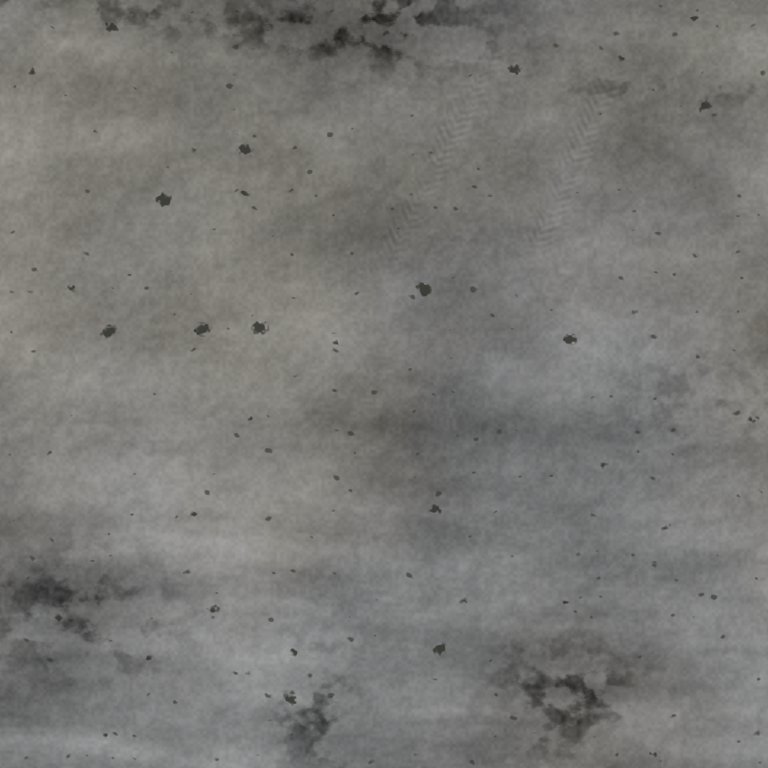
This texture is drawn by a WebGL 1 fragment shader. Its source:

```glsl
precision highp float;
// Weathered grey concrete with soft mottling, level streaks, dark stains, pits and faint tread prints.

uniform vec2 u_resolution;

const vec3 WARM_GREY = vec3(0.494, 0.484, 0.460);
const vec3 COOL_GREY = vec3(0.484, 0.486, 0.489);
const vec3 PIT_COLOR = vec3(0.20, 0.205, 0.18);
const float CLOUD_CONTRAST = 0.27;
const float STREAK_CONTRAST = 0.25;
const float GRAIN_CONTRAST = 0.045;
const float RELIEF_CONTRAST = 0.055;
const float STAIN_DEPTH = 0.25;
const float TREAD_DEPTH = 0.035;

float hash(vec2 p) {
  vec3 q = fract(vec3(p.xyx) * 0.1031);
  q += dot(q, q.yzx + 33.33);
  return fract((q.x + q.y) * q.z);
}

float noise(vec2 p) {
  vec2 i = floor(p);
  vec2 f = fract(p);
  f = f * f * (3.0 - 2.0 * f);
  float low = mix(hash(i), hash(i + vec2(1.0, 0.0)), f.x);
  float high = mix(hash(i + vec2(0.0, 1.0)), hash(i + vec2(1.0, 1.0)), f.x);
  return mix(low, high, f.y);
}

float fbm(vec2 p) {
  float sum = 0.0;
  float gain = 0.5;
  for (int i = 0; i < 5; i++) {
    sum += gain * noise(p);
    p = mat2(1.6, 1.2, -1.2, 1.6) * p + 17.3;
    gain *= 0.5;
  }
  return sum / 0.97;
}

// Streaks keep their direction, so their octaves are not rotated.
float streaks(vec2 p) {
  float sum = 0.0;
  float gain = 0.5;
  for (int i = 0; i < 4; i++) {
    sum += gain * noise(p);
    p = p * vec2(2.3, 1.9) + 41.7;
    gain *= 0.55;
  }
  return sum / 1.01;
}

// Soft elliptical region in which a stain may grow.
float patchMask(vec2 p, vec2 center, vec2 radius) {
  vec2 d = (p - center) / radius;
  return exp(-dot(d, d));
}

// Chevron print running from a to b.
float tread(vec2 p, vec2 a, vec2 b) {
  vec2 axis = normalize(b - a);
  float along = dot(p - a, axis);
  float across = dot(p - a, vec2(-axis.y, axis.x));
  float len = length(b - a);
  float mask = smoothstep(0.0, 0.05, along) * (1.0 - smoothstep(len - 0.1, len, along));
  mask *= 1.0 - smoothstep(0.012, 0.024, abs(across));
  float ribs = sin((along + 0.8 * abs(across)) * 560.0);
  return mask * (0.6 * ribs + across * 25.0) * smoothstep(0.25, 0.6, noise(p * 45.0));
}

// Scattered irregular pits, one candidate per cell.
float pits(vec2 p, float cells, float density, float seed, float pixel) {
  vec2 q = p * cells;
  vec2 id = floor(q) + seed;
  vec2 center = 0.25 + 0.5 * vec2(hash(id + 3.1), hash(id + 7.7));
  vec2 d = fract(q) - center;
  d.y = d.y * 1.4 + d.x * (hash(id + 5.3) - 0.5);
  float radius = mix(0.05, 0.17, pow(hash(id + 9.2), 3.0));
  float dist = length(d) + 0.13 * (noise(p * 260.0 + seed) - 0.5);
  float edge = 0.03 + pixel * cells;
  return step(hash(id), density) * (1.0 - smoothstep(radius - edge, radius + edge, dist));
}

void main() {
  vec2 p = gl_FragCoord.xy / u_resolution;
  float pixel = 1.0 / min(u_resolution.x, u_resolution.y);

  // Broad mottling and level streaks, stronger toward the bottom
  float cloud = fbm(p * vec2(3.5, 5.0) + 4.0) - 0.5;
  float blotch = fbm(p * vec2(12.0, 16.0) + 31.0) - 0.5;
  vec2 bent = p + vec2(0.0, 0.035 * noise(p * vec2(3.0, 4.0)) + 0.025 * p.x);
  float streak = streaks(bent * vec2(2.0, 26.0) + 9.0) - 0.5;
  float low = 1.0 - smoothstep(0.2, 0.5, p.y);
  float tone = CLOUD_CONTRAST * cloud + 0.14 * blotch;
  tone += STREAK_CONTRAST * streak * mix(0.25, 0.8, low);

  // Fine grain and raking light over small bumps
  float grain = noise(p * 240.0) + 0.6 * noise(p * 110.0 + 8.0) - 0.8;
  vec2 lift = vec2(0.003, -0.003);
  float relief = fbm((p + lift) * 62.0) - fbm((p - lift) * 62.0);
  tone += GRAIN_CONTRAST * grain + RELIEF_CONTRAST * relief;

  // Dark stains: a sloping upper band and clusters near the floor
  float band = patchMask(p, vec2(0.5, 0.975), vec2(0.13, 0.06));
  band += 0.65 * patchMask(p, vec2(0.15, 1.0 - 0.1 * p.x), vec2(0.4, 0.028));
  band += 0.5 * patchMask(p, vec2(0.9, 0.885), vec2(0.2, 0.022));
  float clusters = patchMask(p, vec2(0.74, 0.09), vec2(0.09, 0.07));
  clusters += 0.85 * patchMask(p, vec2(0.41, 0.07), vec2(0.05, 0.09));
  clusters += 0.75 * patchMask(p, vec2(0.1, 0.2), vec2(0.13, 0.08));
  clusters += 0.4 * patchMask(p, vec2(0.92, 0.48), vec2(0.13, 0.07));
  float speckle = fbm(p * vec2(36.0, 44.0) + 2.0);
  float stain = (band + clusters) * (0.25 + smoothstep(0.46, 0.68, speckle));
  tone -= STAIN_DEPTH * min(stain, 1.2) * mix(0.6, 1.0, noise(p * 150.0));

  // Two diagonal tread prints
  tone += TREAD_DEPTH * tread(p, vec2(0.65, 0.95), vec2(0.48, 0.61));
  tone += TREAD_DEPTH * tread(p, vec2(0.81, 0.93), vec2(0.67, 0.62));

  float warmth = smoothstep(0.3, 0.7, fbm(p * 2.6 + 13.0) + 0.2 * (p.y - 0.5));
  vec3 color = mix(COOL_GREY, WARM_GREY, warmth) + tone;

  float pit = 0.85 * pits(p, 17.0, 0.12, 11.0, pixel);
  pit = max(pit, 0.6 * pits(p, 38.0, 0.16, 57.0, pixel));
  color = mix(color, PIT_COLOR, pit);
  gl_FragColor = vec4(clamp(color, 0.0, 1.0), 1.0);
}
```
